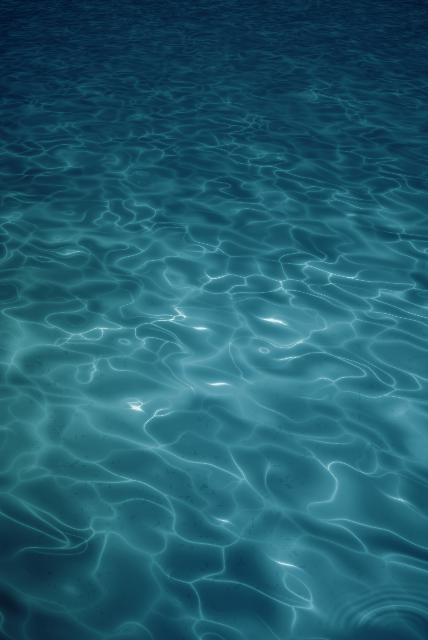
Give the GLSL for this texture, as a Shadertoy shader.

```glsl
// Clear rippling water over pale sand, seen at a slant that recedes upward.
// A warped cell network in perspective makes the caustic light; its strength is
// added to a broad exposure field and coloured through one tonal ramp.

const float HORIZON = 1.12;            // height at which the surface vanishes
const vec2  CELL_DENSITY = vec2(9.3, 31.6);
const float WARP = 0.75;               // bending of the light filaments
const float GLOW_GAIN = 1.5;
const float LINE_GAIN = 1.9;
const float GLINT_GAIN = 1.9;
const float SPECK_GAIN = 0.45;

const int TONES = 7;
const vec3 RAMP[TONES] = vec3[TONES](
    vec3(0.01, 0.09, 0.19), vec3(0.04, 0.19, 0.29), vec3(0.07, 0.30, 0.38),
    vec3(0.14, 0.42, 0.49), vec3(0.24, 0.54, 0.61), vec3(0.42, 0.67, 0.73),
    vec3(0.83, 0.94, 0.95));

// Accent glints: centre x, centre y, half length, slope
const int GLINTS = 11;
const vec4 GLINT[GLINTS] = vec4[GLINTS](
    vec4(0.17, 0.605, 0.024, -0.12), vec4(0.34, 0.645, 0.012, -0.80),
    vec4(0.32, 0.362, 0.016, -0.75), vec4(0.63, 0.500, 0.034, -0.50),
    vec4(0.51, 0.400, 0.026, -0.30), vec4(0.67, 0.440, 0.028, -0.15),
    vec4(0.82, 0.664, 0.014, -0.40), vec4(0.47, 0.487, 0.020, -0.40),
    vec4(0.52, 0.187, 0.022, -0.60), vec4(0.93, 0.220, 0.034, -0.65),
    vec4(0.67, 0.118, 0.034, -0.60));

float hash(vec2 p) {
    return fract(sin(dot(p, vec2(127.1, 311.7))) * 43758.5453);
}

float noise(vec2 p) {
    vec2 i = floor(p), f = fract(p);
    f = f * f * (3.0 - 2.0 * f);
    return mix(mix(hash(i), hash(i + vec2(1, 0)), f.x),
               mix(hash(i + vec2(0, 1)), hash(i + vec2(1, 1)), f.x), f.y);
}

// Distances to the nearest and second nearest scattered cell centres
vec2 cells(vec2 p) {
    vec2 base = floor(p), near = vec2(8.0);
    for (int y = -1; y <= 1; y++)
    for (int x = -1; x <= 1; x++) {
        vec2 id = base + vec2(x, y);
        vec2 centre = id + 0.1 + 0.8 * vec2(hash(id), hash(id + 41.3));
        float d = length(centre - p);
        near = d < near.x ? vec2(d, near.x) : vec2(near.x, min(near.y, d));
    }
    return near;
}

// Screen to water plane, with crests slanting more in the foreground
vec2 waterPlane(vec2 uv, float aspect) {
    float depth = HORIZON - uv.y;
    vec2 p = CELL_DENSITY * vec2((uv.x - 0.5) * aspect / depth, inversesqrt(depth));
    p.y += mix(0.55, 0.12, uv.y) * p.x;
    return p;
}

float exposure(vec2 uv) {
    float e = 1.4 + 2.5 * smoothstep(-0.15, 0.4, uv.y) - 6.0 * max(uv.y - 0.45, 0.0);
    float side = pow(abs(uv.x - 0.56) / 0.56, 2.5);
    return e - 1.3 * side * (1.0 - 0.5 * uv.y);
}

// Soft cell light plus thin broken filaments
float caustics(vec2 p, float footprint) {
    vec2 bend = vec2(noise(p * 0.8 + 7.0), noise(p * 0.8 + 31.0)) - 0.5;
    bend += 0.4 * (vec2(noise(p * 1.9 + 3.0), noise(p * 1.9 + 57.0)) - 0.5);
    vec2 q = p + 2.0 * WARP * bend;
    vec2 near = cells(q);
    float width = max(0.055, footprint);
    float patches = smoothstep(0.35, 0.8, noise(p * 0.9 + 19.0));
    float filament = exp(-(near.y - near.x) / width) * (0.12 + 0.88 * patches);
    float ridge = abs(noise(q * vec2(0.7, 1.1) + 83.0) - 0.5);
    float strand = exp(-ridge / (0.4 * width)) * smoothstep(0.4, 0.8, noise(p + 11.0));
    float glow = smoothstep(0.1, 0.85, near.x) - 0.47;
    glow += 0.9 * (noise(q * 0.75 + 5.0) - 0.5);
    return GLOW_GAIN * glow + LINE_GAIN * (filament + 0.6 * strand);
}

float glints(vec2 uv, float aspect) {
    float sum = 0.0;
    for (int i = 0; i < GLINTS; i++) {
        vec4 g = GLINT[i];
        vec2 q = (uv - g.xy) * vec2(aspect, 1.0);
        float t = q.x / g.z;
        float d = abs(q.y - g.w * q.x - 0.16 * g.z * sin(2.5 * t)) / sqrt(1.0 + g.w * g.w);
        sum += exp(-2.0 * t * t) * (exp(-d / 0.002) + 0.3 * exp(-d / 0.011));
    }
    return sum;
}

// Small fan of curved ripples at the lower right
float splash(vec2 uv, float aspect) {
    vec2 q = (uv - vec2(0.93, 0.012)) * vec2(aspect, 1.0);
    float r = length(q * vec2(0.65, 1.0));
    float fan = smoothstep(0.0, 0.02, q.y) * exp(-pow((r - 0.045) / 0.025, 2.0));
    float rim = exp(-abs(r - 0.042) / 0.0022) * smoothstep(0.0, 0.025, q.y);
    return 1.8 * rim + 0.35 * fan * sin(r * 650.0 + 3.0 * noise(uv * 20.0));
}

void mainImage(out vec4 fragColor, in vec2 fragCoord) {
    vec2 uv = fragCoord / iResolution.xy;
    float aspect = iResolution.x / iResolution.y;
    float depth = HORIZON - uv.y;
    float footprint = 0.5 * CELL_DENSITY.y * pow(depth, -1.5) / iResolution.y;

    // Light level: far water is calmer, near water is softer
    float contrast = mix(0.85, 0.3, smoothstep(0.5, 1.0, uv.y));
    float level = exposure(uv);
    level += contrast * caustics(waterPlane(uv, aspect), footprint);
    level += GLINT_GAIN * glints(uv, aspect) + splash(uv, aspect);

    // Sand specks on the shallow floor
    float speck = smoothstep(0.78, 0.95, noise(uv * vec2(aspect, 1.0) * 210.0));
    level -= SPECK_GAIN * speck * smoothstep(0.65, 0.45, uv.y) * noise(uv * 9.0);

    vec3 colour = RAMP[0];
    for (int i = 1; i < TONES; i++)
        colour = mix(colour, RAMP[i], clamp(level - float(i - 1), 0.0, 1.0));
    colour += vec3(0.015, 0.005, -0.03) * smoothstep(0.55, 0.0, uv.x) * smoothstep(0.9, 0.5, uv.y);
    fragColor = vec4(clamp(colour, 0.0, 1.0), 1.0);
}
```
